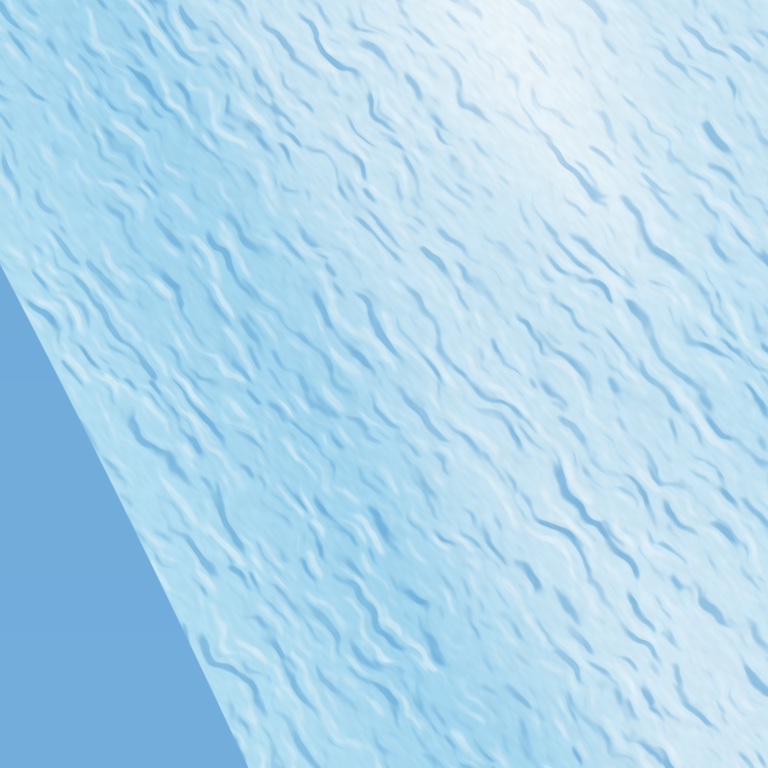
Give the GLSL for this texture, as a WebGL 2 fragment shader.

```glsl
#version 300 es
precision highp float;

uniform vec2 u_resolution;
out vec4 fragColor;

const vec3 SKY = vec3(0.447, 0.675, 0.860);
const vec3 ICE = vec3(0.635, 0.835, 0.932);
const vec3 RIM = vec3(0.695, 0.867, 0.945);
const vec3 FROST = vec3(0.775, 0.890, 0.950);
const vec3 GLOW = vec3(0.915, 0.953, 0.975);
const vec3 SHADE = vec3(0.340, 0.620, 0.820);
const vec2 EDGE_NORMAL = vec2(0.897, 0.442);
const vec2 GRAIN = vec2(0.60, -0.80);

float hash(vec2 cell) {
  vec3 q = fract(cell.xyx * vec3(0.1031, 0.1030, 0.0973));
  q += dot(q, q.yzx + 33.33);
  return fract((q.x + q.y) * q.z);
}

float noise(vec2 p) {
  vec2 cell = floor(p);
  vec2 f = fract(p);
  vec2 w = f * f * f * (f * (f * 6.0 - 15.0) + 10.0);
  float low = mix(hash(cell), hash(cell + vec2(1.0, 0.0)), w.x);
  float high = mix(hash(cell + vec2(0.0, 1.0)), hash(cell + 1.0), w.x);
  return mix(low, high, w.y);
}

// Along and across the grain, which turns slightly over the canvas
vec2 grainCoords(vec2 p) {
  float along = 0.62 * p.x - 0.78 * p.y;
  float across = 0.83 * p.x + 0.57 * p.y - 0.05 * p.x * p.x + 0.06 * p.y * p.y;
  return vec2(along, across);
}

// Stretched, wavering ridges summed over octaves
float height(vec2 g) {
  g.y += 0.022 * (noise(g * vec2(17.0, 20.0)) - 0.5);
  g.y += 0.008 * (noise(g * vec2(50.0, 45.0) + 7.0) - 0.5);
  float sum = 0.0;
  float gain = 1.0;
  vec2 freq = vec2(17.0, 52.0);
  for (int i = 0; i < 3; i++) {
    float n = noise(g * freq + float(i) * 19.7);
    sum += gain * smoothstep(0.10, 0.90, n);
    freq *= vec2(1.60, 1.55);
    gain *= 0.62;
  }
  return sum;
}

// Slope of the ridges, lit across the grain
float relief(vec2 g, float reach) {
  vec2 offset = vec2(0.0, reach);
  return height(g - offset) - height(g + offset);
}

float softSpot(vec2 p, vec2 center, vec2 axis, vec2 size) {
  vec2 d = p - center;
  vec2 r = vec2(dot(d, axis), dot(d, vec2(-axis.y, axis.x))) / size;
  return exp(-dot(r, r));
}

vec3 surfaceColor(vec2 p, float depth) {
  float drift = 0.06 * (noise(p * 5.0) - 0.5);
  vec3 color = mix(RIM, ICE, smoothstep(0.0, 0.26, depth + drift));
  color = mix(color, FROST, smoothstep(0.27, 0.50, depth + drift));
  // Bluer right side
  float cool = softSpot(p, vec2(1.02, 0.50), GRAIN, vec2(0.25, 0.13));
  color = mix(color, RIM, 0.65 * cool);
  // Bright patch at the top, its tail, and a fainter lower one
  float bright = 0.92 * softSpot(p, vec2(0.66, 0.98), GRAIN, vec2(0.23, 0.15));
  bright += 0.42 * softSpot(p, vec2(0.79, 0.73), GRAIN, vec2(0.18, 0.08));
  bright += 0.28 * softSpot(p, vec2(0.90, 0.12), GRAIN, vec2(0.25, 0.13));
  return mix(color, GLOW, clamp(bright, 0.0, 1.0));
}

vec3 addRelief(vec3 color, vec2 p) {
  vec2 g = grainCoords(p);
  float slope = relief(g, 0.0034);
  float patches = mix(0.60, 1.15, noise(g * vec2(9.0, 14.0) + 3.0));
  float glare = softSpot(p, vec2(0.66, 0.98), GRAIN, vec2(0.30, 0.18));
  float strength = patches * (1.0 - 0.55 * glare);
  float shadow = smoothstep(0.06, 0.80, -slope) * strength;
  float light = smoothstep(0.06, 0.80, slope) * strength;
  color = mix(color, SHADE, 0.56 * shadow);
  color = mix(color, GLOW, 0.52 * light);
  // Fine surface tooth
  float tooth = noise(g * vec2(80.0, 230.0)) - 0.5;
  return color + 0.026 * tooth;
}

void main() {
  vec2 p = gl_FragCoord.xy / u_resolution;
  float pixel = 1.0 / min(u_resolution.x, u_resolution.y);

  // Slightly bowed boundary between sky and surface
  float bow = 0.04 * p.y * (0.655 - p.y);
  float depth = dot(p, EDGE_NORMAL) - 0.290 - bow;

  vec3 surface = addRelief(surfaceColor(p, depth), p);
  vec3 sky = SKY + 0.012 * (0.3 - p.y);
  vec3 color = mix(sky, surface, smoothstep(-pixel, pixel, depth));
  fragColor = vec4(clamp(color, 0.0, 1.0), 1.0);
}
```
